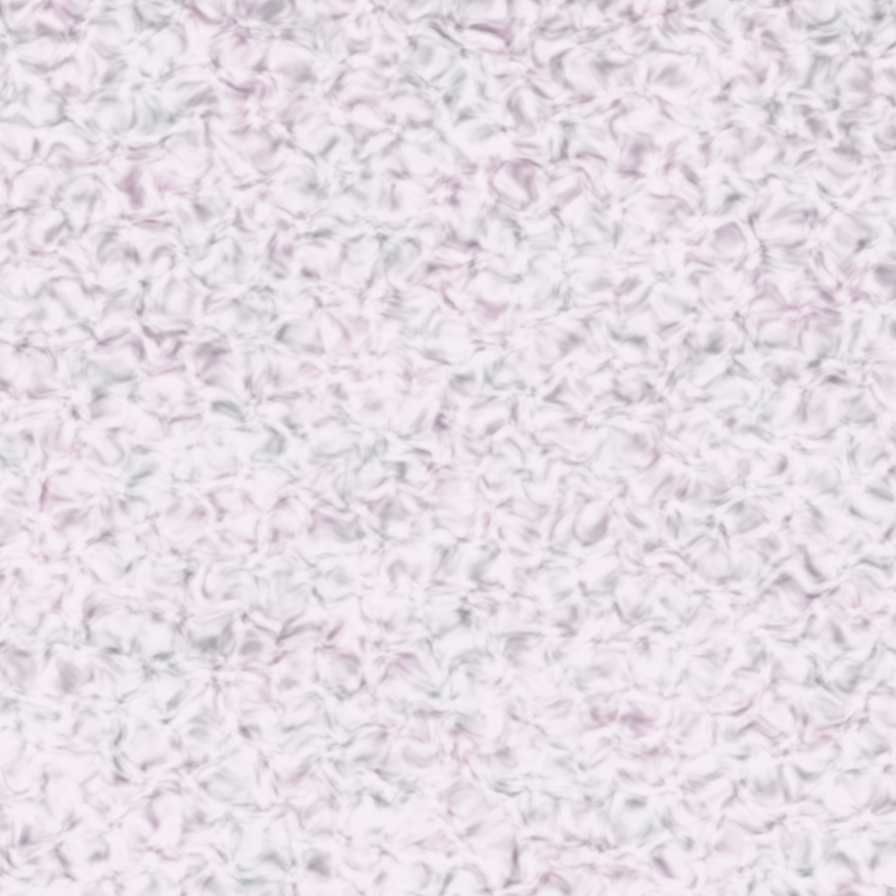
Give the GLSL for this texture, as a Shadertoy shader.

```glsl
// Pale lilac paper covered by fine, soft mauve-grey speckles that clump loosely.
// Octaves of gradient noise form the grain; broad noise and height vary its
// density, and a soft knee turns the sum into ink on a light ground.

const vec3 PAPER = vec3(0.965, 0.940, 0.961);
const vec3 INK_ABSORPTION = vec3(0.071, 0.077, 0.070);
const vec3 ROSE_SHIFT = vec3(0.006, -0.004, 0.001);
const float NOISE_TO_UNIT = 4.6; // scales gradient noise to unit deviation

// Random unit vector for a lattice cell.
vec2 cellGradient(vec2 cell, float seed) {
    vec3 p = fract(vec3(cell.xyx + seed * 17.3) * vec3(0.1031, 0.1030, 0.0973));
    p += dot(p, p.yzx + 33.33);
    float angle = 6.28318 * fract((p.x + p.y) * p.z);
    return vec2(cos(angle), sin(angle));
}

// Gradient noise with quintic blending and roughly unit deviation.
float gradientNoise(vec2 p, float seed) {
    vec2 cell = floor(p);
    vec2 f = p - cell;
    vec2 blend = f * f * f * (f * (f * 6.0 - 15.0) + 10.0);
    vec2 e = vec2(1.0, 0.0);
    float a = dot(cellGradient(cell, seed), f);
    float b = dot(cellGradient(cell + e.xy, seed), f - e.xy);
    float c = dot(cellGradient(cell + e.yx, seed), f - e.yx);
    float d = dot(cellGradient(cell + e.xx, seed), f - e.xx);
    return NOISE_TO_UNIT * mix(mix(a, b, blend.x), mix(c, d, blend.x), blend.y);
}

vec2 rotate(vec2 p, float angle) {
    float c = cos(angle), s = sin(angle);
    return vec2(c * p.x - s * p.y, s * p.x + c * p.y);
}

// Speckles slightly wider than tall, with finer ragged detail.
float speckleGrain(vec2 uv) {
    vec2 warp = vec2(gradientNoise(uv * 24.0, 1.0), gradientNoise(uv * 24.0, 2.0));
    vec2 p = (uv + 0.004 * warp) * vec2(1.0, 1.2);
    float coarse = gradientNoise(rotate(p, 0.12) * 42.0, 3.0);
    float medium = gradientNoise(rotate(p, 0.65) * 72.0, 4.0);
    float fine = gradientNoise(rotate(p, -0.4) * 125.0, 5.0);
    return 0.75 * coarse + 0.52 * medium + 0.25 * fine;
}

// Uneven ink density: broad drifts, more ink towards the top edge.
float inkDensity(vec2 uv) {
    float drift = gradientNoise(uv * vec2(6.0, 9.0), 6.0);
    float slope = 0.45 * (uv.y - 0.5);
    float topBand = 0.5 * smoothstep(0.92, 1.0, uv.y);
    return 0.25 * drift + slope + topBand;
}

// Smooth ramp: nearly flat for pale areas, linear for dark ones.
float softKnee(float x, float steepness) {
    return log(1.0 + exp(steepness * x));
}

void mainImage(out vec4 fragColor, in vec2 fragCoord) {
    vec2 uv = fragCoord / iResolution.y;

    // Ink amount from grain and local density
    float ink = softKnee(speckleGrain(uv) + inkDensity(uv), 1.3);

    // Patches drift between rose and cool grey
    float rose = gradientNoise(uv * vec2(9.0, 13.0), 7.0)
               + 0.6 * gradientNoise(uv * 30.0, 8.0);

    vec3 color = PAPER - INK_ABSORPTION * ink + ROSE_SHIFT * rose * min(ink, 1.5);
    fragColor = vec4(clamp(color, 0.0, 1.0), 1.0);
}
```
